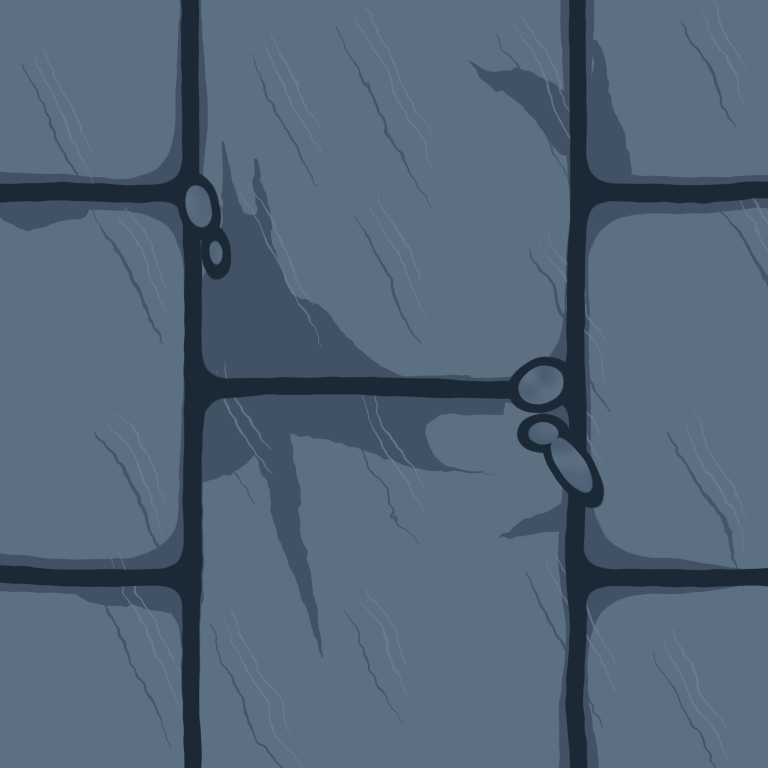
A Shadertoy shader for this texture:

```glsl
// Blue-grey stone slabs with dark joints, chipped corners, soft stains and slanted scratches.
#define STONE vec3(.36, .44, .51)
#define STAIN vec3(.25, .32, .39)
#define JOINT vec3(.105, .16, .215)
#define CHIP vec3(.29, .36, .44)
#define SCRATCH_LIGHT vec3(.43, .50, .57)
#define JOINT_HALF .0115
#define CHIP_LINE .0055
#define SCRATCH_GRID vec2(5., 4.)
#define SCRATCH_HALF .0017
#define SEED 17.

vec2 hash2(vec2 p) {
    vec3 q = fract(p.xyx * vec3(.1031, .1030, .0973));
    q += dot(q, q.yzx + 33.33);
    return fract((q.xx + q.yz) * q.zy);
}

float noise(vec2 p) {
    vec2 i = floor(p), f = fract(p);
    f = f * f * (3. - 2. * f);
    return mix(mix(hash2(i).x, hash2(i + vec2(1, 0)).x, f.x),
               mix(hash2(i + vec2(0, 1)).x, hash2(i + 1.).x, f.x), f.y);
}

vec2 warp(vec2 p, float scale) {
    return vec2(noise(p * scale), noise(p * scale + 41.)) - .5;
}

float fill(float d, float px) { return 1. - smoothstep(-px, px, d); }

float smoothMin(float a, float b, float k) {
    float h = max(k - abs(a - b), 0.) / k;
    return min(a, b) - h * h * k * .25;
}

// Segment whose radius runs from ra to rb
float taper(vec2 p, vec2 a, vec2 b, float ra, float rb) {
    vec2 d = b - a;
    float h = clamp(dot(p - a, d) / dot(d, d), 0., 1.);
    return length(p - a - h * d) - mix(ra, rb, h);
}

float ellipse(vec2 p, vec2 center, vec2 radius, float tilt) {
    p -= center;
    p.x += p.y * tilt;
    return (length(p / radius) - 1.) * min(radius.x, radius.y);
}

// Distances to the upright joints (x) and the staggered level joints (y)
vec2 jointAxes(vec2 p) {
    float side = step(.25, abs(p.x - .5));
    float level = mix(abs(p.y - .495), abs(mod(p.y, .5) - .25), side);
    return vec2(abs(abs(p.x - .5) - .25), level);
}

float stains(vec2 p, vec2 axes) {
    float d = smoothMin(axes.x, axes.y, .085) - .009 - .018 * noise(p * 7. + 5.);
    // Broad stain above and below the middle joint
    float rise = .012 + .10 * (1. - smoothstep(.34, .385, p.x))
               + .11 * (1. - smoothstep(.37, .54, p.x))
               - .08 * (1. - smoothstep(.265, .30, p.x));
    float drop = .065 + .045 * smoothstep(.4, .58, p.x)
               + .06 * (1. - smoothstep(.27, .36, p.x));
    float h = p.y - .495;
    float broad = max(max(h - rise, -h - drop), max(.25 - p.x, p.x - .66));
    float bite = taper(p, vec2(.592, .425), vec2(.70, .42), .036, .04);
    broad = max(broad, -bite);
    d = min(max(d, -bite), broad);
    // Tongues and corner smudges
    d = min(d, taper(p, vec2(.35, .42), vec2(.415, .15), .026, .001));
    d = min(d, taper(p, vec2(.29, .81), vec2(.31, .70), .002, .015));
    d = min(d, taper(p, vec2(.336, .79), vec2(.345, .70), .002, .01));
    d = min(d, taper(p, vec2(.612, .922), vec2(.75, .84), .001, .04));
    d = min(d, taper(p, vec2(.775, .95), vec2(.785, .78), .004, .036));
    d = min(d, taper(p, vec2(.03, .735), vec2(.09, .735), .03, .025));
    d = min(d, taper(p, vec2(.08, .235), vec2(.23, .225), .008, .03));
    return min(d, taper(p, vec2(.655, .296), vec2(.745, .33), .001, .022));
}

// Thin bent stroke running down to the right from its start
float scratch(vec2 p, vec2 start, float len, float bend, float halfWidth, float px) {
    vec2 dir = normalize(vec2(.45, -.89));
    p -= start;
    float t = dot(p, dir) / len;
    float s = clamp(t, 0., 1.);
    float across = dot(p, vec2(-dir.y, dir.x)) - bend * s * (1. - s);
    float w = halfWidth * (.35 + .65 * sin(3.1416 * s));
    return fill(abs(across) - w, px) * step(0., t) * step(t, 1.);
}

void mainImage(out vec4 fragColor, in vec2 fragCoord) {
    vec2 uv = fragCoord / iResolution.xy;
    float px = .8 / min(iResolution.x, iResolution.y);
    vec2 p = uv + .008 * warp(uv, 11.) + .002 * warp(uv, 60.);
    vec2 rough = uv + .014 * warp(uv, 22.) + .004 * warp(uv, 110.);
    vec2 axes = jointAxes(p);
    vec3 color = mix(STONE, STAIN, fill(stains(rough, axes), px));

    // Scratches: one dark stroke and a pair of pale hairlines per jittered cell
    for (float i = 0.; i < SCRATCH_GRID.x * SCRATCH_GRID.y; i++) {
        vec2 cell = vec2(mod(i, SCRATCH_GRID.x), floor(i / SCRATCH_GRID.x));
        vec2 r = hash2(cell + SEED), v = hash2(cell + SEED * 3.);
        vec2 start = (cell + vec2(.1, .55) + r * vec2(.6, .5)) / SCRATCH_GRID;
        float len = mix(.14, .28, v.x), bend = (v.y - .4) * .09;
        color = mix(color, STAIN, .9 * scratch(rough, start, len, bend, SCRATCH_HALF * (.6 + v.y), px));
        for (float k = 1.; k < 3.; k++) {
            vec2 shift = vec2(.011 * k + .02 * r.y, .012 * k);
            color = mix(color, SCRATCH_LIGHT, .8 * scratch(rough, start + shift, len * (1. - .15 * k), bend * .4, SCRATCH_HALF * .7, px));
        }
    }

    // Joints, then stone chips ringed by the joint colour
    float joint = smoothMin(axes.x, axes.y, .035) - JOINT_HALF;
    float chip = ellipse(p, vec2(.260, .729), vec2(.023, .037), .15);
    chip = min(chip, ellipse(p, vec2(.281, .669), vec2(.014, .025), 0.));
    chip = min(chip, ellipse(p, vec2(.703, .499), vec2(.037, .029), -.2));
    chip = min(chip, ellipse(p, vec2(.705, .438), vec2(.027, .020), 0.));
    chip = min(chip, ellipse(p, vec2(.742, .397), vec2(.025, .046), .5));
    color = mix(color, JOINT, fill(joint, px));
    color = mix(color, mix(CHIP, STONE, noise(uv * 45.)), fill(chip, px));
    color = mix(color, JOINT, fill(abs(chip) - CHIP_LINE, px));
    fragColor = vec4(color, 1.);
}
```
